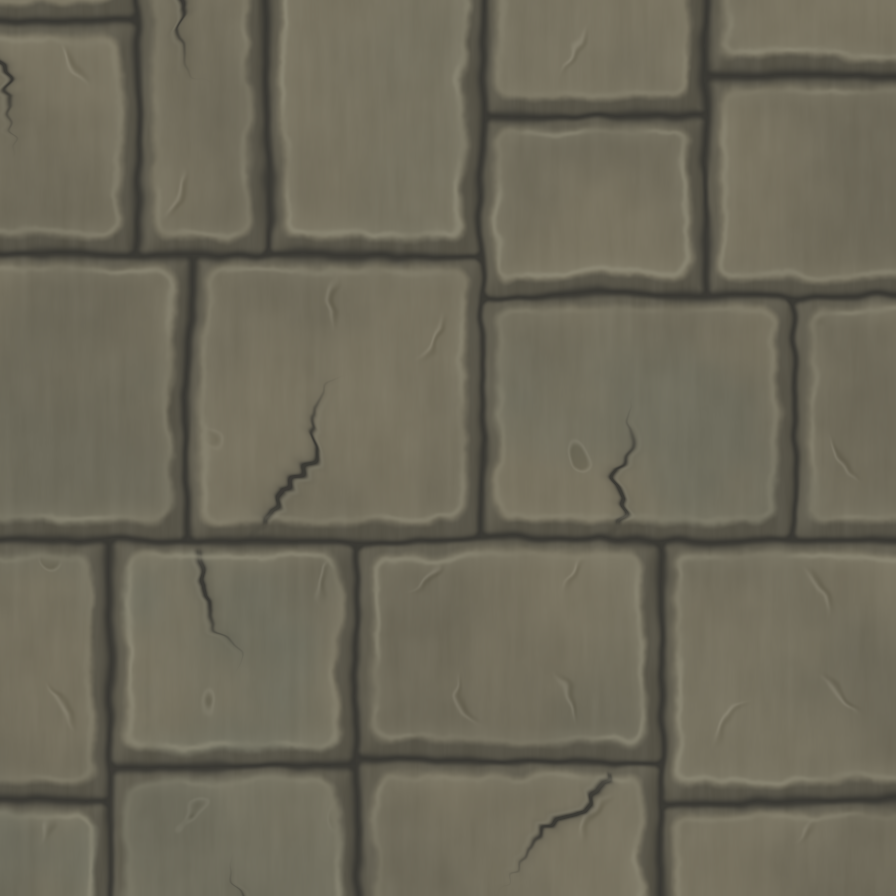
Reproduce this texture procedurally as a Shadertoy shader.

```glsl
// Worn, hand-painted paving stones with dark joints, pale chipped rims and cracks
#define SEED 5.0
#define MAX_STONE_AREA 0.115
#define JOINT_WIDTH 0.0055
#define RIM_STRENGTH 0.55
#define CRACKED_SHARE 0.4
#define SCRATCH_CELLS 7.0
#define FACE_DARK vec3(0.425, 0.407, 0.345)
#define FACE_LIGHT vec3(0.475, 0.452, 0.380)
#define FACE_GREY vec3(0.410, 0.415, 0.365)
#define BEVEL_COLOR vec3(0.345, 0.332, 0.285)
#define JOINT_COLOR vec3(0.205, 0.202, 0.185)
#define RIM_COLOR vec3(0.570, 0.555, 0.480)

float hash(vec2 p) {
    vec3 q = fract(p.xyx * vec3(0.1031, 0.1030, 0.0973));
    q += dot(q, q.yzx + 33.33);
    return fract((q.x + q.y) * q.z);
}

float noise(vec2 p) {
    vec2 i = floor(p), f = fract(p);
    f = f * f * (3.0 - 2.0 * f);
    return mix(mix(hash(i), hash(i + vec2(1, 0)), f.x),
               mix(hash(i + vec2(0, 1)), hash(i + vec2(1, 1)), f.x), f.y);
}

float fbm(vec2 p) {
    float sum = 0.0, amp = 0.5;
    for (int i = 0; i < 4; i++) {
        sum += amp * noise(p);
        p = p * 2.03 + 17.1;
        amp *= 0.5;
    }
    return sum / 0.9375;
}

// Soft band around zero
float stroke(float d, float width) {
    return exp(-d * d / (width * width));
}

float boxDist(vec2 p, vec4 r, float radius) {
    vec2 q = abs(p - 0.5 * (r.xy + r.zw)) - 0.5 * (r.zw - r.xy) + radius;
    return length(max(q, 0.0)) + min(max(q.x, q.y), 0.0) - radius;
}

// Split the floor at random until the piece holding p is stone sized
vec4 stoneAt(vec2 p, out float id) {
    vec4 r = vec4(-0.13, -0.10, 1.10, 1.14);
    id = SEED;
    for (int i = 0; i < 7; i++) {
        vec2 size = r.zw - r.xy;
        if (size.x * size.y < MAX_STONE_AREA) break;
        vec2 cut = r.xy + size * mix(0.36, 0.64, hash(vec2(id, 3.0)));
        bool splitX = size.x > size.y * mix(0.75, 1.33, hash(vec2(id, 7.0)));
        bool lower = splitX ? p.x < cut.x : p.y < cut.y;
        if (splitX) { if (lower) r.z = cut.x; else r.x = cut.x; }
        else        { if (lower) r.w = cut.y; else r.y = cut.y; }
        id = id * 2.0 + (lower ? 0.0 : 1.0);
    }
    return r;
}

// Jagged crack from inside a stone to its border: x = dark line, y = pale lip
vec2 crack(vec2 p, vec4 r, float id) {
    if (hash(vec2(id, 21.0)) > CRACKED_SHARE) return vec2(0.0);
    float angle = 6.2832 * hash(vec2(id, 22.0));
    vec2 dir = vec2(cos(angle), sin(angle));
    vec2 q = p - mix(r.xy, r.zw, 0.5);
    float along = dot(q, dir);
    float side = dot(q, vec2(-dir.y, dir.x));
    side += (noise(vec2(along * 28.0, id)) - 0.5) * 0.035;
    side += (noise(vec2(along * 110.0, id + 9.0)) - 0.5) * 0.009;
    float taper = smoothstep(-0.03, 0.09, along);
    float line = stroke(side, 0.001 + 0.0027 * taper) + 0.25 * stroke(side, 0.011);
    return taper * vec2(line, stroke(side - 0.0065, 0.003));
}

// Short curved scratches and shallow pits, as signed tone
float wear(vec2 p) {
    vec2 g = p * SCRATCH_CELLS, cell = floor(g);
    float kind = hash(cell + 40.0);
    vec2 jitter = vec2(hash(cell + 41.0), hash(cell + 42.0));
    float angle = mix(0.7, 2.4, hash(cell + 43.0));
    vec2 q = fract(g) - mix(vec2(0.35), vec2(0.65), jitter);
    q = mat2(cos(angle), -sin(angle), sin(angle), cos(angle)) * q;
    float bend = q.y + (jitter.x - 0.5) * 3.0 * q.x * q.x + 0.07 * (noise(g * 9.0) - 0.5);
    float ends = 1.0 - smoothstep(0.06, 0.25, abs(q.x));
    float scratch = ends * (stroke(bend, 0.017) - 0.7 * stroke(bend + 0.035, 0.025));
    float pitDist = length(q * vec2(1.0, 1.8)) - 0.08 + 0.12 * (noise(g * 8.0) - 0.5);
    float pit = 0.5 * stroke(pitDist - 0.03, 0.02) - 0.8 * (1.0 - smoothstep(-0.03, 0.02, pitDist));
    return kind > 0.62 ? scratch : (kind < 0.13 ? pit : 0.0);
}

void mainImage(out vec4 fragColor, in vec2 fragCoord) {
    vec2 uv = fragCoord / iResolution.y;

    // Hand-drawn wobble of the joints
    vec2 p = uv + 0.014 * (vec2(fbm(uv * 9.0), fbm(uv * 9.0 + 50.0)) - 0.5);
    p += 0.004 * (vec2(noise(uv * 45.0), noise(uv * 45.0 + 30.0)) - 0.5);
    float id;
    vec4 r = stoneAt(p, id);
    float inside = max(-boxDist(p, r, 0.010), 0.0);

    // Raised face, with a wider bevel at the right and bottom
    vec4 face = r + vec4(0.017, 0.021, -0.020, -0.014);
    float faceDist = boxDist(p, face, 0.018) + 0.013 * (fbm(uv * 24.0 + id) - 0.5);

    // Face paint: broad stains and vertical brush marks
    float stain = fbm(uv * 5.0 + id * 3.7);
    float brush = fbm(uv * vec2(110.0, 14.0)) - 0.5;
    vec3 color = mix(FACE_DARK, FACE_LIGHT, smoothstep(0.25, 0.70, stain));
    float grey = 0.75 * hash(vec2(id, 11.0)) * smoothstep(0.35, 0.65, fbm(uv * 4.0 + 80.0));
    color = mix(color, FACE_GREY, grey);
    color += 0.028 * brush + 0.02 * (fbm(uv * 30.0) - 0.5);
    color += 0.055 * wear(uv) * smoothstep(0.0, 0.02, -faceDist);

    // Cracks
    vec2 split = crack(p, r, id);
    color = mix(color, RIM_COLOR, 0.4 * split.y);
    color = mix(color, JOINT_COLOR, min(0.85 * split.x, 0.9));

    // Bevel, darker where it turns from the light
    float lit = min(p.x - r.x, r.w - p.y);
    float shaded = min(r.z - p.x, p.y - r.y);
    float shade = smoothstep(-0.02, 0.02, lit - shaded);
    vec3 bevel = BEVEL_COLOR * mix(1.10, 0.96, shade) + 0.05 * brush;
    color = mix(color, bevel, 0.92 * smoothstep(-0.003, 0.007, faceDist));

    // Patchy pale rim, with a soft glow towards the face
    float patchy = smoothstep(0.30, 0.65, fbm(uv * 13.0 + id));
    float rim = stroke(faceDist + 0.004, 0.0035) * mix(0.25, 1.0, patchy);
    rim += 0.25 * stroke(faceDist + 0.008, 0.010);
    rim *= mix(0.45, 1.0, hash(vec2(id, 31.0)));
    color = mix(color, RIM_COLOR, RIM_STRENGTH * rim);

    // Dark joint lines
    float width = JOINT_WIDTH * mix(0.65, 1.3, noise(uv * 14.0));
    color = mix(color, JOINT_COLOR, 0.85 * stroke(inside, width));
    fragColor = vec4(color, 1.0);
}
```
